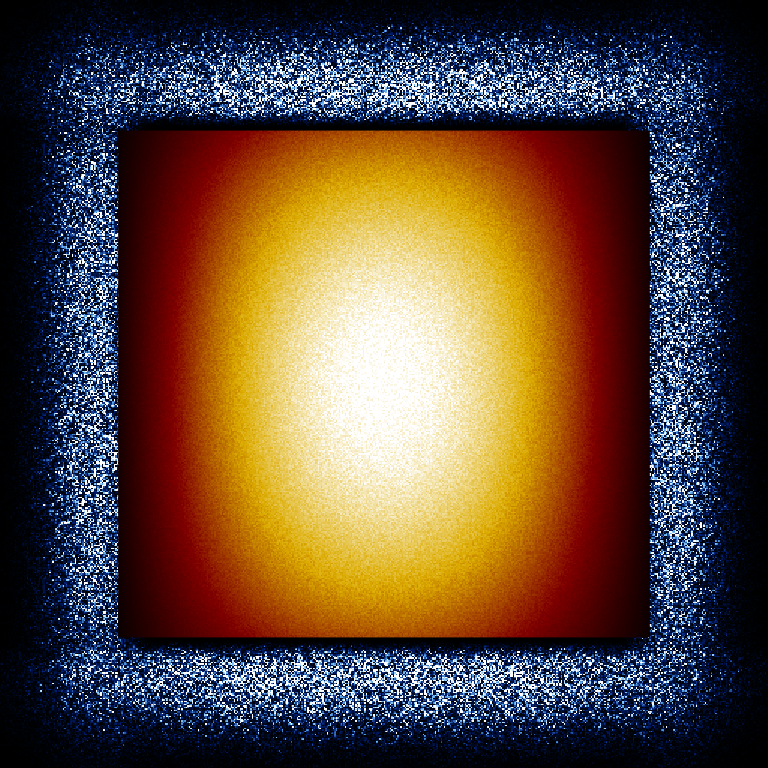
This background is drawn by a WebGL 1 fragment shader. Its source:

```glsl
precision highp float;
// Grainy glowing hot panel inside a halo of blue-white sparks on black.

uniform vec2 u_resolution;

const vec2 PANEL_HALF = vec2(0.346, 0.330);   // half size of the panel
const vec2 GLOW_PERIOD = vec2(0.73, 0.96);    // width of the cosine glow
const float GLOW_GAIN = 1.02;
const float GLOW_GRAIN = 0.045;
const float GRAIN_CELLS = 512.0;              // grains across the canvas
const float CLUMP_CELLS = 190.0;              // clumps across the canvas
const vec2 BAND_PEAK = vec2(0.028, 0.046);    // distance of side / top bands
const vec2 BAND_FADE = vec2(0.055, 0.062);    // outward falloff of the bands
const vec2 BAND_LENGTH = vec2(0.34, 0.33);    // falloff along the bands
const vec2 BAND_GAIN = vec2(0.62, 0.82);

const vec3 EMBER = vec3(0.50, 0.0, 0.0);
const vec3 GOLD = vec3(0.86, 0.67, 0.0);
const vec3 NAVY = vec3(0.0, 0.12, 0.45);
const vec3 SKY = vec3(0.40, 0.70, 0.95);

float hash(vec2 p) {
  vec3 q = fract(vec3(p.xyx) * 0.1031);
  q += dot(q, q.yzx + 33.33);
  return fract((q.x + q.y) * q.z);
}

float valueNoise(vec2 p) {
  vec2 cell = floor(p);
  vec2 f = fract(p);
  f = f * f * (3.0 - 2.0 * f);
  float low = mix(hash(cell), hash(cell + vec2(1.0, 0.0)), f.x);
  float high = mix(hash(cell + vec2(0.0, 1.0)), hash(cell + 1.0), f.x);
  return mix(low, high, f.y);
}

// Black, two tints, then white at even steps
vec3 ramp(float t, vec3 dark, vec3 bright) {
  t = clamp(t, 0.0, 1.0) * 3.0;
  vec3 color = dark * min(t, 1.0);
  color = mix(color, bright, clamp(t - 1.0, 0.0, 1.0));
  return mix(color, vec3(1.0), clamp(t - 2.0, 0.0, 1.0));
}

// Heat at an offset from the panel centre
float panelHeat(vec2 p) {
  vec2 wave = max(cos(3.14159 * p / GLOW_PERIOD), 0.0);
  return GLOW_GAIN * pow(wave.x, 1.15) * wave.y;
}

// Strength of the side and top/bottom spark bands
float haloStrength(vec2 p) {
  vec2 outside = abs(p) - PANEL_HALF;
  vec2 past = max(outside - BAND_PEAK, 0.0) / BAND_FADE;
  vec2 along = p.yx / BAND_LENGTH;
  vec2 rise = vec2(smoothstep(-0.04, 0.025, outside.x),
                   smoothstep(0.004, 0.042, outside.y));
  vec2 band = BAND_GAIN * rise * exp(-past * past - along * along * along * along * 0.7);
  return band.x + band.y * (1.0 - 0.4 * band.x);
}

void main() {
  float side = min(u_resolution.x, u_resolution.y);
  vec2 p = (gl_FragCoord.xy - 0.5 * u_resolution) / side;
  vec2 grain = floor((p + 0.5) * GRAIN_CELLS);

  // Hot panel with fine symmetric grain
  float jitter = hash(grain + 17.0) + hash(grain + 91.0) - 1.0;
  vec3 panel = ramp(panelHeat(p) * (1.0 + 2.0 * GLOW_GRAIN * jitter), EMBER, GOLD);

  // Sparks with a long bright tail, gathered in small clumps
  float spark = -log(max(hash(grain + 233.0), 0.001));
  float clump = mix(0.45, 1.55, valueNoise((p + 0.5) * CLUMP_CELLS));
  vec3 halo = ramp(haloStrength(p) * spark * clump, NAVY, SKY);

  // Panel mask with a one pixel soft edge
  vec2 edge = abs(p) - PANEL_HALF;
  float mask = 1.0 - smoothstep(-0.5, 0.5, max(edge.x, edge.y) * side);
  gl_FragColor = vec4(mix(halo, panel, mask), 1.0);
}
```
